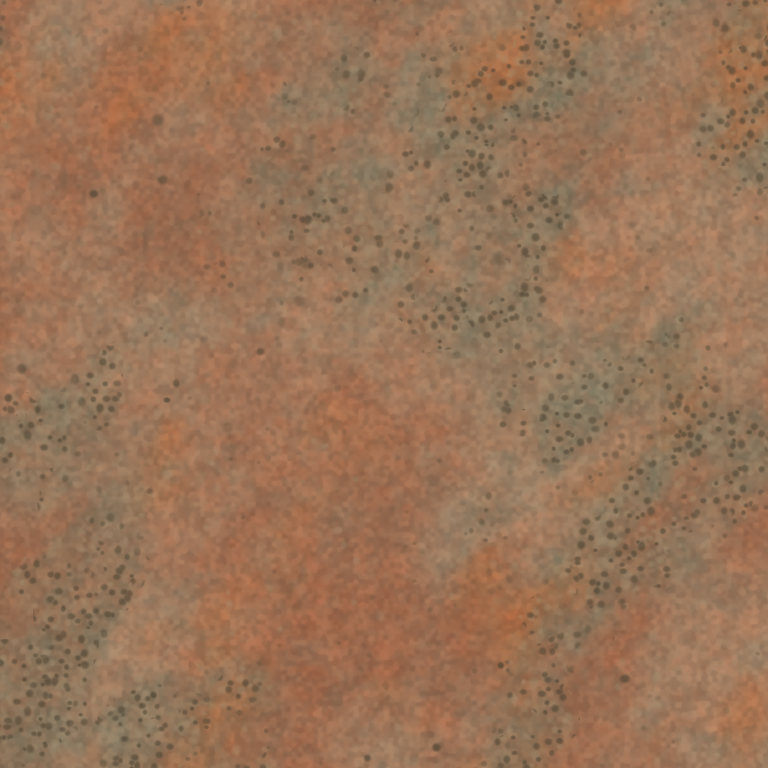
A Shadertoy shader for this texture:

```glsl
// Weathered red-brown sandstone: slanted tan, rust, grey and orange stains under fine grain.
// Soft cellular noise, layered in octaves, makes the stains and the grain;
// scattered dark pits come from jittered cells and crowd together in the grey patches.

#define TAN vec3(0.635, 0.492, 0.382)
#define RED vec3(0.605, 0.412, 0.303)
#define GREY vec3(0.515, 0.462, 0.368)
#define ORANGE vec3(0.680, 0.420, 0.255)
#define PIT vec3(0.290, 0.255, 0.190)
#define STAIN_SCALE 5.0
#define GRAIN_SCALE 150.0
#define GRAIN_CONTRAST 0.15
#define SLANT 0.9
#define STRETCH 0.6

vec3 hash3(vec2 cell) {
    vec3 h = fract(cell.xyx * vec3(0.1031, 0.1030, 0.0973));
    h += dot(h, h.yxz + 33.33);
    return fract((h.xxy + h.yzz) * h.zyx);
}

// Smooth cellular noise: random cell values blended by distance to jittered centres.
float blobs(vec2 p) {
    vec2 base = floor(p);
    float sum = 0.0, total = 0.0;
    for (int y = -1; y <= 1; y++)
    for (int x = -1; x <= 1; x++) {
        vec2 cell = base + vec2(x, y);
        vec3 h = hash3(cell);
        vec2 d = p - cell - 0.15 - 0.7 * h.xy;
        float weight = exp(-5.0 * dot(d, d));
        sum += weight * h.z;
        total += weight;
    }
    return sum / total;
}

// Three turned octaves of blobs.
float mottle(vec2 p) {
    float sum = 0.0, gain = 0.56;
    for (int i = 0; i < 3; i++) {
        sum += gain * blobs(p);
        p = mat2(1.6, 1.3, -1.3, 1.6) * p + 17.3;
        gain *= 0.52;
    }
    return sum / 0.99;
}

// Coverage by soft round specks; density is the chance that a cell holds one.
float specks(vec2 p, float density, float radius) {
    vec2 base = floor(p);
    float cover = 0.0;
    for (int y = -1; y <= 1; y++)
    for (int x = -1; x <= 1; x++) {
        vec2 cell = base + vec2(x, y);
        vec3 h = hash3(cell + 71.0);
        float size = radius * (0.6 + 0.6 * fract(h.z * 91.7));
        float dist = length((p - cell - h.xy) * vec2(1.0, 0.8 + 0.5 * h.x));
        float present = smoothstep(0.0, 0.06, density - h.z);
        cover = max(cover, present * (1.0 - smoothstep(0.3 * size, size, dist)));
    }
    return cover;
}

void mainImage(out vec4 fragColor, in vec2 fragCoord) {
    vec2 p = fragCoord / iResolution.y;

    // Stain space: gently bent, then stretched along the slant.
    vec2 bent = p + 0.02 * sin(9.0 * p.yx + vec2(0.0, 2.0)) + 0.008 * sin(27.0 * p.yx);
    vec2 along = vec2(cos(SLANT), sin(SLANT));
    vec2 q = vec2(STRETCH * dot(bent, along), dot(bent, vec2(-along.y, along.x)));
    q *= STAIN_SCALE;

    // Broad stains, redder on the left.
    float rust = mottle(q + 3.0) + 0.22 * (0.5 - p.x);
    float ash = mottle(1.4 * q + 41.0);
    float ochre = mottle(1.3 * q + 83.0);
    vec3 color = mix(TAN, RED, smoothstep(0.28, 0.70, rust));
    color = mix(color, GREY, 0.75 * smoothstep(0.47, 0.76, ash));
    color = mix(color, ORANGE, 0.70 * smoothstep(0.54, 0.82, ochre));

    // Small blotches shift between warm and cool.
    float blotch = mottle(24.0 * p + 11.0) - 0.5;
    color += blotch * vec3(0.075, -0.015, -0.035);

    // Fine grain in brightness, with a faint tint.
    float fine = blobs(GRAIN_SCALE * p) - 0.5;
    float coarse = blobs(0.42 * GRAIN_SCALE * p + 29.0) - 0.5;
    float tint = blobs(0.6 * GRAIN_SCALE * p + 53.0) - 0.5;
    color *= 1.0 + GRAIN_CONTRAST * (fine + 0.7 * coarse);
    color += tint * vec3(0.03, -0.012, -0.02);

    // Clusters of pits and pale flecks in the grey, plus a few lone pits.
    float cluster = smoothstep(0.54, 0.76, ash + 0.35 * blotch);
    float pits = specks(85.0 * p, 0.05 + 0.45 * cluster, 0.55);
    float flecks = specks(75.0 * p + 37.0, 0.06 + 0.40 * cluster, 0.6);
    float holes = specks(22.0 * p + 5.0, 0.055, 0.22);
    color = mix(color, vec3(0.64, 0.56, 0.44), 0.35 * flecks);
    color = mix(color, PIT, (0.28 + 0.27 * cluster) * pits);
    color = mix(color, PIT, 0.7 * holes);

    fragColor = vec4(color, 1.0);
}
```
